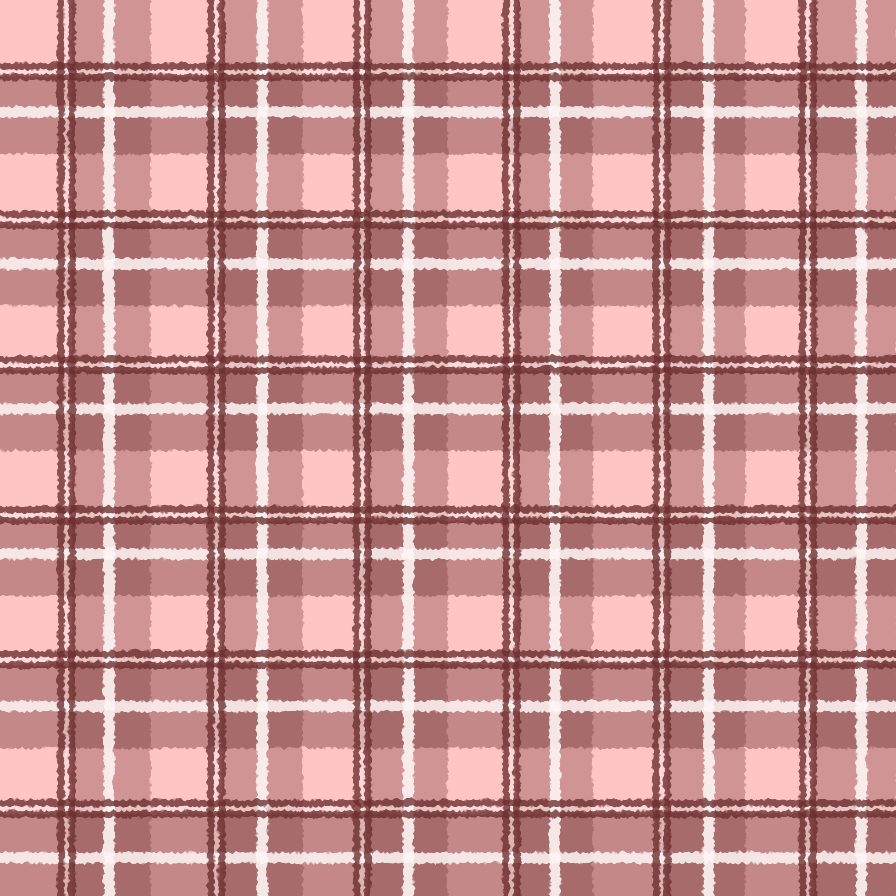
Write a WebGL 2 fragment shader that draws this pattern.

```glsl
#version 300 es
precision highp float;

uniform vec2 u_resolution;
out vec4 fragColor;

const int REPEATS = 6;
const vec3 PINK = vec3(1.0, 0.77, 0.77);
const vec3 MAROON = vec3(0.42, 0.18, 0.18);
const vec3 CREAM = vec3(1.0, 0.96, 0.96);

vec2 hash2(vec2 cell) {
    vec3 q = fract(cell.xyx * vec3(0.1031, 0.1030, 0.0973));
    q += dot(q, q.yzx + 33.33);
    return fract((q.xx + q.yz) * q.zy);
}

// Distance to the nearest scattered point
float cellular(vec2 p) {
    vec2 base = floor(p);
    float nearest = 2.0;
    for (int y = -1; y <= 1; y++) {
        for (int x = -1; x <= 1; x++) {
            vec2 cell = base + vec2(x, y);
            nearest = min(nearest, length(cell + hash2(cell) - p));
        }
    }
    return nearest;
}

// Ragged brush edge, as an offset in repeats
float raggedness(vec2 p) {
    float fine = cellular(p * 29.0) - 0.45;
    float slow = sin(p.x * 17.0 + 2.0 * sin(p.y * 11.0)) * sin(p.y * 19.0 + p.x * 5.0);
    return 0.025 * fine + 0.003 * slow;
}

// Coverage of an interval with soft ends
float interval(float t, float from, float to, float soft) {
    return smoothstep(-soft, soft, t - from) * smoothstep(-soft, soft, to - t);
}

float stroke(float t, float center, float halfWidth, float soft) {
    return interval(t, center - halfWidth, center + halfWidth, soft);
}

// Coverage of (band, cream line, maroon pair, seam) along one axis;
// start and pitch hold values for pair centre, cream line and band end
vec4 threads(float t, vec3 start, vec3 pitch, float drift, float soft) {
    vec4 cover = vec4(0.0);
    for (int i = 0; i < REPEATS; i++) {
        float n = float(i);
        float swing = 0.0234 * sin(1.6 * n);
        vec3 at = start + pitch * n + vec3(0.01 * sin(drift * n), swing, swing);
        float band = interval(t, at.x + 0.036, at.z, soft);
        float cream = stroke(t, at.y, 0.036, soft);
        float pair = stroke(abs(t - at.x), 0.037, 0.0225, soft);
        float seam = stroke(t, at.x, 0.012, soft);
        cover = max(cover, vec4(band, cream, pair, seam));
    }
    return cover;
}

vec3 glaze(vec3 base, vec3 paint, float cover, float opacity) {
    return mix(base, paint, cover * opacity);
}

void main() {
    vec2 uv = gl_FragCoord.xy / u_resolution;
    vec2 p = vec2(uv.x, 1.0 - uv.y) * float(REPEATS);
    float soft = 0.75 * float(REPEATS) / min(u_resolution.x, u_resolution.y);

    // Each direction gets its own ragged edge
    float roughX = raggedness(p);
    float roughY = raggedness(p.yx + 41.0);
    vec4 warp = threads(p.x + roughX, vec3(0.445, 0.730, 1.008),
                        vec3(0.994, 1.003, 0.995), 2.0, soft);
    vec4 weft = threads(p.y + roughY, vec3(0.480, 0.750, 1.031),
                        vec3(0.986, 0.994, 0.994), 2.6, soft);

    // Wide translucent bands
    vec3 color = glaze(PINK, MAROON, warp.x, 0.32);
    color = glaze(color, MAROON, weft.x, 0.40);

    // Cream lines and the pale seams inside the pairs
    color = glaze(color, CREAM, warp.w, 0.40);
    color = glaze(color, CREAM, weft.w, 0.50);
    color = glaze(color, CREAM, weft.y, 0.86);
    color = glaze(color, CREAM, warp.y, 0.90);

    // Paired maroon lines
    color = glaze(color, MAROON, warp.z, 0.78);
    color = glaze(color, MAROON, weft.z, 0.78);

    fragColor = vec4(color, 1.0);
}
```
